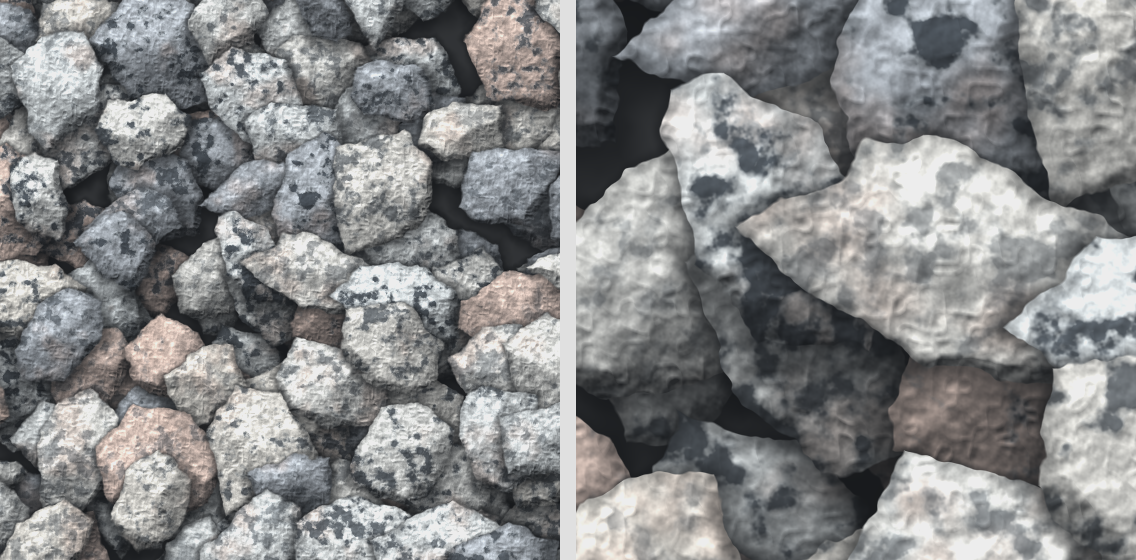
Left, the full canvas; right, a detail of the centre.
Reproduce this texture procedurally as a WebGL 2 fragment shader.

```glsl
#version 300 es
precision highp float;
// Heap of crushed granite: overlapping faceted stones with speckled mineral grain.

uniform vec2 u_resolution;
out vec4 fragColor;

const float TAU = 6.28318;
const float CELL = 0.154;
const int LAYERS = 3;
const int SIDES = 7;
const int PLANES = 12;
const vec3 LIGHT = vec3(-0.30, 0.62, 0.72);
const vec3 HAZE = vec3(0.082, 0.090, 0.100);

float hash(vec2 p) {
    return fract(sin(dot(p, vec2(127.1, 311.7))) * 43758.547);
}

float noise(vec2 p) {
    vec2 i = floor(p), f = fract(p);
    f = f * f * (3.0 - 2.0 * f);
    return mix(mix(hash(i), hash(i + vec2(1, 0)), f.x),
               mix(hash(i + vec2(0, 1)), hash(i + vec2(1, 1)), f.x), f.y);
}

float fbm(vec2 p) {
    float sum = 0.0, amp = 0.53;
    for (int i = 0; i < 4; i++) {
        sum += amp * noise(p);
        p = mat2(1.6, 1.2, -1.2, 1.6) * p + 7.3;
        amp *= 0.5;
    }
    return sum;
}

mat2 rotation(float a) {
    return mat2(cos(a), sin(a), -sin(a), cos(a));
}

// Convex faceted stone: xyz = surface normal, w = distance to the outline.
vec4 facetedStone(vec2 p, vec2 id, vec2 radii, float angle) {
    mat2 turn = rotation(angle);
    vec2 q = (p * turn) / radii;
    float outline = -1.0;
    vec4 blended = vec4(0.0);
    for (int i = 0; i < PLANES; i++) {
        float k = float(i);
        float h1 = hash(id + k * 1.37), h2 = hash(id + k * 2.11 + 5.0);
        bool rim = i < SIDES;
        float a = TAU * (rim ? (k + 0.85 * h1) / float(SIDES) : (k + 0.9 * h1) / 5.0);
        vec2 dir = vec2(cos(a), sin(a));
        float along = dot(q, dir);
        float slope = rim ? mix(0.9, 2.4, h2) : mix(0.1, 0.75, h2);
        float reach = 0.76 + 0.24 * hash(id + k * 3.7);
        float height = rim ? slope * (reach - along) : 0.42 + 0.16 * h1 - slope * along;
        if (rim) outline = max(outline, along - reach);
        vec3 normal = normalize(vec3(turn * (dir * slope), 1.0));
        blended += vec4(normal, 1.0) * exp(-34.0 * clamp(height, -1.0, 2.0));
    }
    return vec4(normalize(blended.xyz), outline * min(radii.x, radii.y));
}

// Rock colour: base tint, rusty patches, pale flakes and dark mineral clusters.
vec3 granite(vec2 p, vec2 id) {
    float kind = hash(id + 21.0);
    vec2 seed = 40.0 * vec2(hash(id + 3.0), hash(id + 9.0));
    vec3 pale = mix(vec3(0.81, 0.79, 0.75), vec3(0.80, 0.82, 0.82), hash(id + 14.0));
    vec3 base = kind < 0.13 ? vec3(0.76, 0.67, 0.62) : kind > 0.87 ? vec3(0.59, 0.61, 0.63) : pale;
    float patches = fbm(p * 13.0 + seed);
    base = mix(base, vec3(0.75, 0.64, 0.58), 0.4 * smoothstep(0.55, 0.75, patches));
    base *= 0.66 + 0.68 * fbm(p * 100.0 + seed.yx);
    float spots = fbm(p * 68.0 + seed) + 0.55 * (fbm(p * 15.0 - seed) - 0.5);
    float amount = mix(0.25, 0.85, hash(id + 31.0));
    base = mix(base, vec3(0.44, 0.46, 0.47), 0.65 * amount * smoothstep(0.48, 0.62, spots));
    return mix(base, vec3(0.15, 0.17, 0.19), amount * smoothstep(0.58, 0.72, spots));
}

// Flaky relief of the broken surface: noise folded into thin ridges.
float flakes(vec2 p) {
    vec2 warped = p + 0.006 * vec2(noise(p * 70.0), noise(p * 70.0 + 31.0));
    return fbm(p * 72.0) - 0.32 * abs(2.0 * noise(warped * 125.0) - 1.0);
}

void main() {
    vec2 uv = gl_FragCoord.xy / u_resolution.y;
    float pixel = 1.0 / u_resolution.y;
    vec3 light = normalize(LIGHT);
    vec2 chips = vec2(fbm(uv * 34.0), fbm(uv * 34.0 + 19.0)) - 0.5;
    vec2 p = uv + 0.019 * chips;
    float bump = flakes(uv) - flakes(uv + 0.003 * normalize(light.xy));
    vec3 color = vec3(0.13);

    // Stones are painted from the bottom layer up, each shading those below.
    for (int layer = 0; layer < LAYERS; layer++) {
        float level = float(layer);
        vec2 shift = level * vec2(0.37, 0.61);
        vec2 cell = floor(uv / CELL + shift);
        for (int n = 0; n < 9; n++) {
            vec2 id = cell + vec2(n % 3 - 1, 1 - n / 3);
            vec2 key = id + 37.0 * level;
            vec2 jitter = 0.8 * (vec2(hash(key), hash(key + 17.0)) - 0.5);
            vec2 local = p - (id + 0.5 + jitter - shift) * CELL;
            if (length(local) > 0.17) continue;
            float size = mix(0.086, 0.122, hash(key + 6.0));
            vec2 radii = size * vec2(1.0, mix(0.55, 0.86, hash(key + 8.0)));
            vec4 stone = facetedStone(local, key, radii, TAU * hash(key + 4.0));

            float lee = 0.5 - 0.5 * dot(normalize(local + 1e-5), normalize(light.xy));
            color *= mix(0.38, 1.0, smoothstep(-0.004, mix(0.006, 0.034, lee), stone.w));
            float cover = 1.0 - smoothstep(-pixel, pixel, stone.w);
            if (cover <= 0.0) continue;

            float diffuse = max(dot(stone.xyz, light), 0.0);
            float shade = 0.34 + 0.86 * diffuse + 0.95 * bump;
            shade *= mix(0.78, 1.0, smoothstep(0.0, 0.010, -stone.w));
            vec3 rock = granite(uv, key) * max(shade, 0.1) * mix(0.74, 1.06, level / 2.0);
            color = mix(color, rock, cover);
        }
    }
    fragColor = vec4(min(HAZE + 0.85 * color, vec3(0.93)), 1.0);
}
```
